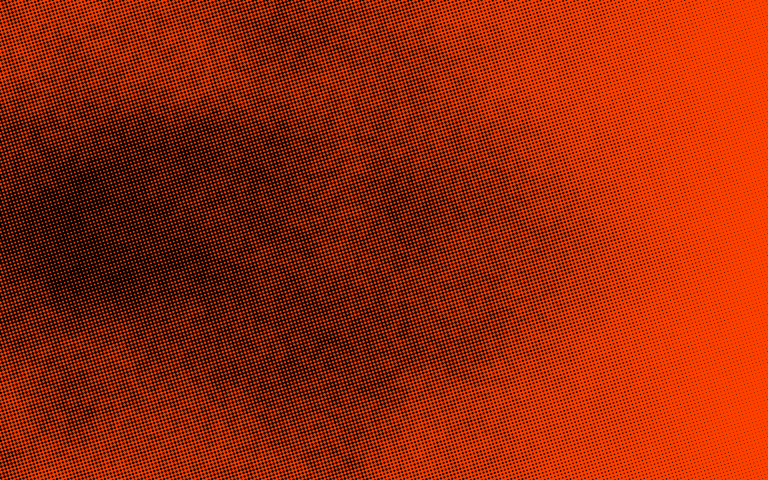
This background is drawn by a Shadertoy shader. Its source:

```glsl
// Tilted orange halftone screen, dark and grainy at left, glowing solid at right.

const vec3 INK = vec3(0.008, 0.002, 0.0);
const vec3 ORANGE = vec3(1.0, 0.255, 0.0);
const float CELLS_PER_HEIGHT = 136.0;
const float SCREEN_ANGLE = 0.30;
const float LEFT_TONE = 0.58;
const float RIGHT_TONE = 0.98;
const float RISE_START = 0.42;
const float RISE_POWER = 1.6;
const float MOTTLE = 0.20;
const float GRAIN = 0.12;
const float DOT_SOFTNESS = 0.20;
const int SAMPLES = 4;
const float TAU = 6.2831853;

// Shadows: centre and radii as fractions of the canvas, then their depth.
const int SHADOW_COUNT = 6;
const vec4 SHADOWS[SHADOW_COUNT] = vec4[](
    vec4(0.20, 0.55, 0.26, 0.25),
    vec4(0.00, 0.46, 0.24, 0.32),
    vec4(0.40, 0.25, 0.20, 0.18),
    vec4(0.40, 0.94, 0.12, 0.12),
    vec4(0.68, 0.50, 0.14, 0.26),
    vec4(0.48, 0.60, 0.18, 0.18));
const float DEPTHS[SHADOW_COUNT] = float[](0.20, 0.16, 0.17, 0.13, 0.14, 0.08);

float hash(vec2 p) {
    vec3 q = fract(p.xyx * 0.1031);
    q += dot(q, q.yzx + 33.33);
    return fract((q.x + q.y) * q.z);
}

float valueNoise(vec2 p) {
    vec2 cell = floor(p);
    vec2 f = fract(p);
    f = f * f * (3.0 - 2.0 * f);
    float low = mix(hash(cell), hash(cell + vec2(1, 0)), f.x);
    float high = mix(hash(cell + vec2(0, 1)), hash(cell + vec2(1, 1)), f.x);
    return mix(low, high, f.y);
}

float fbm(vec2 p) {
    float sum = 0.0;
    float weight = 0.5;
    for (int i = 0; i < 5; i++) {
        sum += weight * valueNoise(p);
        p = mat2(1.6, 1.2, -1.2, 1.6) * p + 7.3;
        weight *= 0.5;
    }
    return sum;
}

// Share of orange wanted at a place on the canvas.
float toneAt(vec2 uv, vec2 p) {
    float rise = clamp((uv.x - RISE_START) / (1.0 - RISE_START), 0.0, 1.0);
    rise = pow(rise, RISE_POWER);
    float tone = mix(LEFT_TONE, RIGHT_TONE, rise);
    for (int i = 0; i < SHADOW_COUNT; i++) {
        vec2 d = (uv - SHADOWS[i].xy) / SHADOWS[i].zw;
        tone -= DEPTHS[i] * exp(-dot(d, d));
    }
    float calm = 1.0 - 0.7 * rise;
    tone += MOTTLE * calm * (fbm(p * 7.0) - 0.48);
    tone += GRAIN * calm * (valueNoise(p * 90.0) - 0.5);
    return clamp(tone, 0.20, 1.1);
}

// Round dots that merge into a grid of holes as the tone rises.
float halftone(vec2 p, float tone) {
    float c = cos(SCREEN_ANGLE);
    float s = sin(SCREEN_ANGLE);
    vec2 wave = cos(TAU * CELLS_PER_HEIGHT * (mat2(c, -s, s, c) * p));
    float height = 0.5 + 0.25 * (wave.x + wave.y);
    return smoothstep(-DOT_SOFTNESS, DOT_SOFTNESS, height + tone - 1.0);
}

void mainImage(out vec4 fragColor, in vec2 fragCoord) {
    vec2 uv = fragCoord / iResolution.xy;
    vec2 p = fragCoord / iResolution.y;
    float tone = toneAt(uv, p);

    // Average several samples inside the pixel for smooth dot edges.
    float cover = 0.0;
    for (int i = 0; i < SAMPLES * SAMPLES; i++) {
        vec2 offset = (vec2(i % SAMPLES, i / SAMPLES) + 0.5) / float(SAMPLES) - 0.5;
        cover += halftone(p + offset / iResolution.y, tone);
    }
    cover /= float(SAMPLES * SAMPLES);

    fragColor = vec4(mix(INK, ORANGE, cover), 1.0);
}
```
